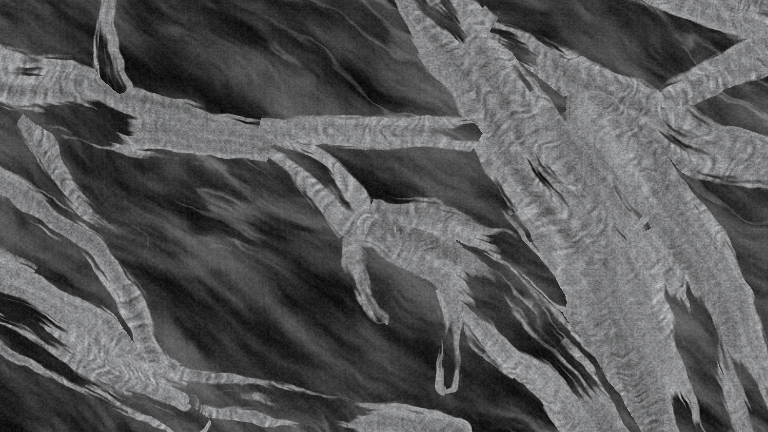
Give the GLSL for this texture, as a WebGL 1 fragment shader.

```glsl
precision highp float;
// Aerial view of a braided river: pale rippled sand winding through dark ground.
// Curved arms give each point a distance to the bank and coordinates along
// and across the flow; noise in those coordinates makes islands and ripples.

uniform vec2 u_resolution;

float bank = 10.0;        // signed distance to the nearest bank, negative in the river
vec2 stream = vec2(0.0);  // position along and across the nearest arm

float hash(vec2 p) {
  return fract(sin(dot(p, vec2(127.1, 311.7))) * 43758.5453);
}

float noise(vec2 p) {
  vec2 i = floor(p), f = fract(p);
  f = f * f * (3.0 - 2.0 * f);
  return mix(mix(hash(i), hash(i + vec2(1.0, 0.0)), f.x),
             mix(hash(i + vec2(0.0, 1.0)), hash(i + vec2(1.0, 1.0)), f.x), f.y);
}

float fbm(vec2 p) {
  float sum = 0.0, amp = 0.516;
  for (int i = 0; i < 5; i++) {
    sum += amp * noise(p);
    p = mat2(1.6, 1.2, -1.2, 1.6) * p + 7.3;
    amp *= 0.5;
  }
  return sum;
}

// Same as fbm, but keeps its axes so stretched features stay aligned
float streaks(vec2 p) {
  return 0.5 * noise(p) + 0.3 * noise(p * 2.1 + 5.2) + 0.2 * noise(p * 4.3 + 9.7);
}

// River arm along a quadratic curve a-b-c, tapering between two half widths
void arm(vec2 p, vec2 a, vec2 b, vec2 c, float startWidth, float endWidth) {
  vec2 from = a;
  float travelled = a.x * 7.0 + a.y * 3.0;
  for (int i = 1; i <= 10; i++) {
    float t = float(i) / 10.0;
    vec2 to = mix(mix(a, b, t), mix(b, c, t), t);
    vec2 e = to - from;
    float h = clamp(dot(p - from, e) / dot(e, e), 0.0, 1.0);
    vec2 r = p - from - e * h;
    float d = length(r) - mix(startWidth, endWidth, t + (h - 1.0) / 10.0);
    if (d < bank) {
      bank = d;
      stream = vec2(travelled + h * length(e), length(r) * sign(e.x * r.y - e.y * r.x));
    }
    travelled += length(e);
    from = to;
  }
}

void layRiver(vec2 p) {
  // Main trunk and its eastern branches
  arm(p, vec2(0.98, 1.08), vec2(1.16, 0.72), vec2(1.40, 0.42), 0.08, 0.15);
  arm(p, vec2(1.40, 0.42), vec2(1.52, 0.22), vec2(1.62, -0.1), 0.15, 0.14);
  arm(p, vec2(1.02, 0.97), vec2(1.40, 0.78), vec2(1.85, 0.58), 0.05, 0.06);
  arm(p, vec2(1.38, 0.74), vec2(1.66, 0.45), vec2(1.78, -0.1), 0.09, 0.06);
  arm(p, vec2(1.45, 1.06), vec2(1.70, 0.96), vec2(1.85, 0.93), 0.03, 0.07);
  arm(p, vec2(1.82, 0.90), vec2(1.64, 0.84), vec2(1.50, 0.73), 0.05, 0.025);
  // Western arm running down into the trunk
  arm(p, vec2(-0.1, 0.85), vec2(0.30, 0.70), vec2(0.62, 0.66), 0.09, 0.055);
  arm(p, vec2(0.62, 0.66), vec2(0.75, 0.59), vec2(0.86, 0.47), 0.05, 0.04);
  arm(p, vec2(0.86, 0.47), vec2(1.16, 0.37), vec2(1.45, -0.05), 0.04, 0.12);
  arm(p, vec2(0.55, 0.68), vec2(0.88, 0.69), vec2(1.15, 0.69), 0.04, 0.035);
  arm(p, vec2(0.84, 0.50), vec2(1.12, 0.50), vec2(1.30, 0.32), 0.025, 0.035);
  arm(p, vec2(1.02, 0.36), vec2(1.08, 0.24), vec2(1.04, 0.10), 0.025, 0.02);
  // South-western arm and the thin braids feeding it
  arm(p, vec2(-0.1, 0.33), vec2(0.16, 0.22), vec2(0.42, 0.07), 0.13, 0.07);
  arm(p, vec2(0.38, 0.10), vec2(0.65, 0.06), vec2(1.05, -0.02), 0.05, 0.035);
  arm(p, vec2(-0.05, 0.60), vec2(0.36, 0.42), vec2(0.37, 0.10), 0.025, 0.035);
  arm(p, vec2(0.04, 0.76), vec2(0.12, 0.60), vec2(0.32, 0.44), 0.03, 0.02);
  arm(p, vec2(0.25, 1.05), vec2(0.22, 0.90), vec2(0.29, 0.78), 0.015, 0.035);
  arm(p, vec2(0.83, 0.48), vec2(0.82, 0.34), vec2(0.89, 0.26), 0.018, 0.005);
}

float groundTone(vec2 p) {
  vec2 q = mat2(0.82, 0.57, -0.57, 0.82) * p;
  q += 0.14 * vec2(fbm(p * 3.0), fbm(p * 3.0 + 31.0));
  float folds = 0.55 * fbm(q * vec2(4.0, 9.0)) + 0.45 * streaks(q * vec2(6.0, 26.0));
  float tone = 0.06 + 0.34 * smoothstep(0.24, 0.82, folds);
  // Sparse pale wisps of washed-out silt
  float wisp = 1.0 - abs(2.0 * fbm(q * vec2(2.5, 11.0) + 17.0) - 1.0);
  return tone + 0.16 * smoothstep(0.9, 1.0, wisp) * smoothstep(0.52, 0.75, noise(p * 4.0 + 3.0));
}

float sandTone(float edge) {
  float flow = streaks(stream * vec2(3.0, 38.0));
  vec2 r = stream * vec2(115.0, 46.0);
  r.x += 5.0 * noise(stream * vec2(14.0, 30.0));
  float ripple = noise(r) - noise(r + vec2(0.7, 0.2));
  float rough = 0.35 + 0.65 * smoothstep(0.3, 0.7, noise(stream * vec2(4.0, 12.0) + 40.0));
  return 0.49 + 0.26 * (flow - 0.5) + 0.2 * rough * ripple
       + 0.07 * smoothstep(-0.03, 0.0, edge);
}

void main() {
  vec2 p = gl_FragCoord.xy / u_resolution.y;
  vec2 bend = vec2(fbm(p * 5.0), fbm(p * 5.0 + 19.0)) - 0.5;
  layRiver(p + 0.07 * bend);

  // Lens-shaped islands, then banks frayed into fingers along the flow
  float island = (noise(stream * vec2(4.5, 16.0) + 2.0) - 0.76) * 0.08;
  float edge = max(bank, island) + 0.055 * (streaks(stream * vec2(6.0, 50.0)) - 0.5);
  float sand = smoothstep(0.005, -0.005, edge);

  float tone = mix(groundTone(p), sandTone(edge), sand);
  float grain = noise(p * 260.0) + noise(p * 410.0 + 13.0) - 1.0;
  tone += grain * mix(0.06, 0.12, sand);
  gl_FragColor = vec4(clamp(tone * vec3(0.995, 1.0, 1.01), 0.0, 1.0), 1.0);
}
```
